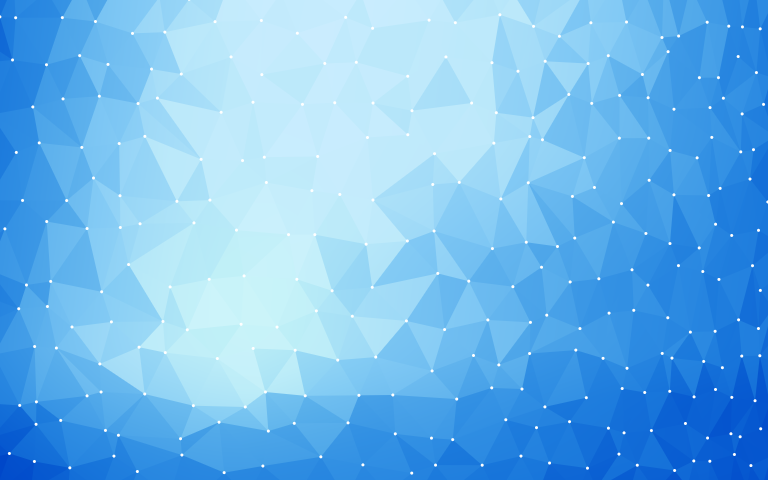
Reproduce this background procedurally as a Shadertoy shader.

```glsl
// Low-poly backdrop: a jittered brick grid, denser towards the borders, is split
// into flat triangles. Each is tinted by a smooth light field (a pale ridge fading
// to deep blue) plus a random shade, and small white dots mark the vertices.

#define DENSITY 11.0               // grid cells per canvas height near the focus
#define FOCUS vec2(0.62, 0.60)     // where the facets are largest
#define CROWDING 1.5               // how fast facets shrink away from the focus
#define JITTER 0.66                // vertex displacement range, in cells
#define SHADE_RANGE 0.85           // random shade between facets, in ramp steps
#define FACET_GRADIENT 0.25        // 0 = flat facets, 1 = smooth field
#define DOT_RADIUS 0.0031
#define GLOW_CENTRE vec2(0.52, 0.36)
#define GLOW_TINT vec3(0.02, 0.035, -0.015)

float hash(vec2 p) {
    vec3 q = fract(p.xyx * 0.1031);
    q += dot(q, q.yzx + 33.33);
    return fract((q.x + q.y) * q.z);
}

float cross2(vec2 a, vec2 b) { return a.x * b.y - a.y * b.x; }

// Canvas to grid space; the inverse places the vertices
vec2 toGrid(vec2 p) {
    return DENSITY * sinh(CROWDING * (p - FOCUS)) / CROWDING;
}

vec2 fromGrid(vec2 g) {
    return FOCUS + asinh(CROWDING * g / DENSITY) / CROWDING;
}

vec2 vertexAt(vec2 id) {
    vec2 jitter = vec2(hash(id + 71.0), hash(id + 137.0)) - 0.5;
    vec2 brick = vec2(0.5 * mod(id.y, 2.0), 0.0);
    return fromGrid(id + brick + JITTER * jitter);
}

// Light level in ramp steps: a ridge with separate falloff on each side
float lightLevel(vec2 p) {
    float peak = 2.6 + 3.9 * smoothstep(-0.06, 0.30, p.y);
    float offset = p.x - mix(0.50, 0.64, p.y);
    float leftDrop = 11.2 * pow(max(-offset, 0.0), 1.9);
    float bend = mix(1.0, 2.0, smoothstep(0.4, 0.75, p.y));
    float slope = mix(2.0, 4.4, smoothstep(0.0, 0.2, p.y));
    float rightDrop = slope * pow(max(offset, 0.0), bend);
    return peak - leftDrop - rightDrop;
}

// Deep blue to pale sky
vec3 ramp(float level) {
    vec3 stops[8] = vec3[8](
        vec3(0.00, 0.28, 0.79), vec3(0.03, 0.36, 0.82),
        vec3(0.10, 0.47, 0.86), vec3(0.19, 0.56, 0.89),
        vec3(0.33, 0.67, 0.92), vec3(0.51, 0.79, 0.96),
        vec3(0.73, 0.91, 0.98), vec3(0.80, 0.93, 1.00));
    vec3 colour = stops[0];
    for (int k = 1; k < 8; k++)
        colour = mix(colour, stops[k], clamp(level - float(k - 1), 0.0, 1.0));
    return colour;
}

// Signed distance to an edge, positive on its left
float edgeSide(vec2 p, vec2 a, vec2 b) {
    return cross2(b - a, p - a) / max(length(b - a), 1e-5);
}

// Facet colour in rgb, premultiplied by its pixel coverage in a
vec4 facet(vec2 p, vec2 a, vec2 b, vec2 c, float seed, float pixel) {
    float inside = min(edgeSide(p, a, b), min(edgeSide(p, b, c), edgeSide(p, c, a)));
    float coverage = clamp(0.5 + inside / pixel, 0.0, 1.0);
    if (coverage <= 0.0) return vec4(0.0);
    vec2 q = mix((a + b + c) / 3.0, p, FACET_GRADIENT);
    vec3 colour = ramp(lightLevel(q) + SHADE_RANGE * (seed - 0.5));
    vec2 d = q - GLOW_CENTRE;
    colour += GLOW_TINT * exp(-dot(d, d) * 22.0);
    return vec4(colour, 1.0) * coverage;
}

// Worst triangle height over a diagonal; negative if the split folds over
float splitQuality(vec2 a, vec2 b, vec2 c, vec2 d) {
    return min(edgeSide(d, a, c), -edgeSide(b, a, c));
}

void mainImage(out vec4 fragColor, in vec2 fragCoord) {
    float pixel = 1.0 / iResolution.y;
    vec2 p = fragCoord * pixel;
    vec2 base = floor(toGrid(p));
    vec4 mesh = vec4(0.0);
    float dotDistance = 1.0;

    // Visit every quad that can reach this point
    for (int j = -1; j <= 1; j++)
    for (int i = -2; i <= 1; i++) {
        vec2 id = base + vec2(i, j);
        vec2 a = vertexAt(id);
        vec2 b = vertexAt(id + vec2(1, 0));
        vec2 c = vertexAt(id + vec2(1, 1));
        vec2 d = vertexAt(id + vec2(0, 1));
        float seed1 = hash(id + 11.0), seed2 = hash(id + 29.0);
        if (splitQuality(a, b, c, d) > splitQuality(b, c, d, a)) {
            mesh += facet(p, a, b, c, seed1, pixel);
            mesh += facet(p, a, c, d, seed2, pixel);
        } else {
            mesh += facet(p, a, b, d, seed1, pixel);
            mesh += facet(p, b, c, d, seed2, pixel);
        }
        dotDistance = min(dotDistance, min(min(length(p - a), length(p - b)),
                                           min(length(p - c), length(p - d))));
    }

    // Blend shared edges, then add the vertex dots
    vec3 colour = mesh.a > 0.0 ? mesh.rgb / mesh.a : ramp(lightLevel(p));
    float dotMask = clamp(0.5 + (DOT_RADIUS - dotDistance) / pixel, 0.0, 1.0);
    fragColor = vec4(mix(colour, vec3(1.0), dotMask), 1.0);
}
```
